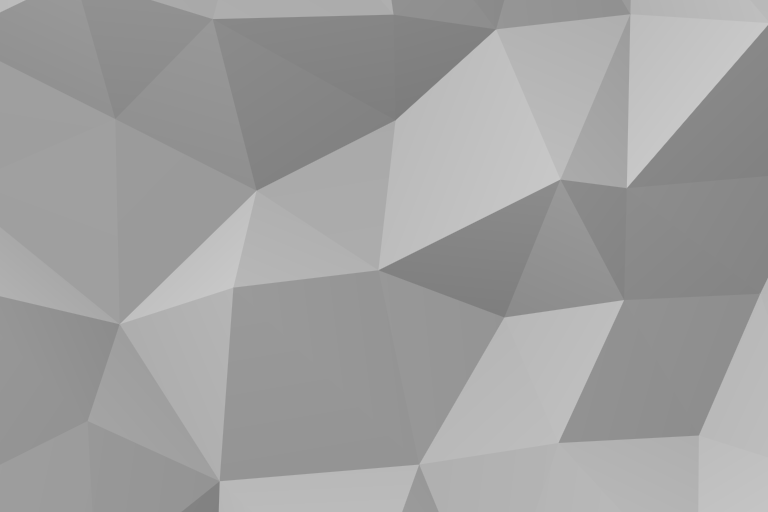
This background is drawn by a WebGL 2 fragment shader. Its source:

```glsl
#version 300 es
precision highp float;

uniform vec2 u_resolution;
out vec4 fragColor;

const vec2 CELL_SIZE = vec2(0.268, 0.298);  // mesh spacing, in canvas heights
const vec2 MESH_CENTRE = vec2(9.98, 6.35);  // mesh cell at the canvas centre
const float JITTER = 0.56;                  // full range of vertex offset, in cells
const float PEAK_HEIGHT = 0.43;             // height range, in canvas heights
const float LIGHT_BIAS = 0.20;              // share of light from above
const float DEPTH_SHADE = 0.06;             // darkening towards low vertices
const float EDGE_SOFTNESS = 1.1;            // edge width, in pixels
const vec2 LIGHT_DIR = vec2(-0.71, 0.70);
const vec3 SHADOW_GREY = vec3(0.45);
const vec3 LIGHT_GREY = vec3(0.79);

vec3 hash3(vec2 p) {
    vec3 q = fract(p.xyx * vec3(0.1031, 0.1030, 0.0973));
    q += dot(q, q.yzx + 33.33);
    return fract((q.xxy + q.yzz) * q.zyx);
}

// Mesh vertex: jittered position in xy, height in z
vec3 meshVertex(vec2 id) {
    vec3 h = hash3(id);
    vec2 position = id + JITTER * (h.xy - 0.5) - MESH_CENTRE;
    return vec3(position * CELL_SIZE, h.z * PEAK_HEIGHT);
}

float cross2(vec2 a, vec2 b) {
    return a.x * b.y - a.y * b.x;
}

// Signed distance to the line a-b, positive on its left
float edgeDistance(vec2 p, vec2 a, vec2 b) {
    return cross2(normalize(b - a), p - a);
}

// Adds a counterclockwise facet; sum holds colour and coverage
void addFacet(vec2 p, vec3 a, vec3 b, vec3 c, float edgeWidth, inout vec4 sum) {
    float inside = min(edgeDistance(p, a.xy, b.xy),
                   min(edgeDistance(p, b.xy, c.xy), edgeDistance(p, c.xy, a.xy)));
    float coverage = clamp(inside / edgeWidth + 0.5, 0.0, 1.0);
    if (coverage <= 0.0) return;

    // Slope of the plane through the three vertices
    vec3 u = b - a;
    vec3 v = c - a;
    vec2 slope = vec2(u.z * v.y - v.z * u.y, v.z * u.x - u.z * v.x) / cross2(u.xy, v.xy);
    float height = (a.z + dot(slope, p - a.xy)) / PEAK_HEIGHT;

    // Flat light per facet, with a faint gradient by height
    float facing = LIGHT_BIAS - dot(slope, LIGHT_DIR);
    float light = 0.5 + 0.5 * facing / sqrt(1.0 + facing * facing);
    vec3 colour = mix(SHADOW_GREY, LIGHT_GREY, light) + DEPTH_SHADE * (height - 0.5);
    sum += vec4(colour, 1.0) * coverage;
}

void main() {
    vec2 p = (gl_FragCoord.xy - 0.5 * u_resolution) / u_resolution.y;
    vec2 cell = floor(p / CELL_SIZE + MESH_CENTRE);
    float edgeWidth = EDGE_SOFTNESS / u_resolution.y;
    vec4 sum = vec4(0.0);

    // Each quad of the mesh is split along its shorter diagonal
    for (int y = -1; y <= 1; y++) {
        for (int x = -1; x <= 1; x++) {
            vec2 id = cell + vec2(x, y);
            vec3 a = meshVertex(id);
            vec3 b = meshVertex(id + vec2(1.0, 0.0));
            vec3 c = meshVertex(id + vec2(1.0, 1.0));
            vec3 d = meshVertex(id + vec2(0.0, 1.0));
            if (distance(a.xy, c.xy) < distance(b.xy, d.xy)) {
                addFacet(p, a, b, c, edgeWidth, sum);
                addFacet(p, a, c, d, edgeWidth, sum);
            } else {
                addFacet(p, a, b, d, edgeWidth, sum);
                addFacet(p, b, c, d, edgeWidth, sum);
            }
        }
    }
    fragColor = vec4(sum.rgb / max(sum.a, 0.001), 1.0);
}
```
